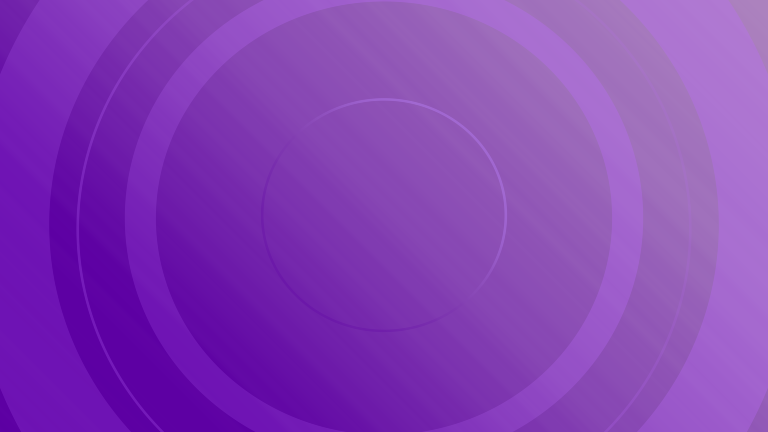
A Shadertoy shader for this background:

```glsl
// Translucent concentric violet rings over a diagonal purple gradient.
#define DEEP_VIOLET vec3(0.365, 0.00, 0.64)
#define MID_PURPLE vec3(0.52, 0.26, 0.70)
#define PALE_MAUVE vec3(0.625, 0.44, 0.735)
#define RING_TINT vec3(0.74, 0.42, 1.00)
#define OPACITY_DARK_SIDE 0.18
#define OPACITY_LIGHT_SIDE 0.31
#define LINE_WIDTH 0.006
#define STREAK_DENSITY 30.0
#define STREAK_STRENGTH 0.016

float hash(float n) {
    n = fract(n * 0.1031);
    n *= n + 33.33;
    return fract(n * (n + n));
}

float noise(float x) {
    float cell = floor(x);
    return mix(hash(cell), hash(cell + 1.0), smoothstep(0.0, 1.0, x - cell));
}

// Approximate signed distance to an ellipse: radius, height ratio, vertical centre
float ellipse(vec2 p, float radius, float ratio, float centreY) {
    return length(vec2(p.x, (p.y - centreY) / ratio)) - radius;
}

float fill(float dist, float soft) {
    return 1.0 - smoothstep(-soft, soft, dist);
}

float outline(float dist, float soft) {
    return fill(abs(dist) - 0.5 * LINE_WIDTH, soft);
}

vec3 diagonalGradient(float s) {
    vec3 colour = mix(DEEP_VIOLET, MID_PURPLE, clamp((s + 0.78) / 0.78, 0.0, 1.0));
    colour = mix(colour, PALE_MAUVE, clamp(s / 0.75, 0.0, 1.0));
    return colour + vec3(0.05, 0.07, 0.01) * smoothstep(0.75, 1.4, s);
}

void mainImage(out vec4 fragColor, in vec2 fragCoord) {
    vec2 p = (fragCoord - 0.5 * iResolution.xy) / iResolution.y;
    float soft = 0.6 / iResolution.y;
    float diagonal = p.x + p.y;

    // Diagonal gradient with coarse and fine streaks
    vec3 colour = diagonalGradient(diagonal);
    float streak = noise(diagonal * STREAK_DENSITY + 60.0) - 0.5;
    streak += 0.5 * (noise(diagonal * STREAK_DENSITY * 2.7 + 190.0) - 0.5);
    colour += STREAK_STRENGTH * streak * vec3(0.6, 1.0, 0.4);

    // Two broad translucent bands, stronger towards the light side
    float outerBand = fill(ellipse(p, 0.96, 1.0, -0.035), soft)
                    - fill(ellipse(p, 0.775, 0.945, -0.02), soft);
    float innerBand = fill(ellipse(p, 0.60, 0.95, -0.005), soft)
                    - fill(ellipse(p, 0.528, 0.95, -0.005), soft);
    float bands = clamp(outerBand + innerBand, 0.0, 1.0);
    float opacity = mix(OPACITY_DARK_SIDE, OPACITY_LIGHT_SIDE, smoothstep(-0.5, 0.6, diagonal));
    colour = mix(colour, RING_TINT, opacity * bands);

    // Outer hairline, fading towards the upper right
    float outerLine = outline(ellipse(p, 0.709, 0.96, -0.03), soft);
    float outerFade = mix(0.24, 0.12, smoothstep(-0.4, 0.7, diagonal));
    colour = mix(colour, RING_TINT, outerLine * outerFade);

    // Inner hairline, light at the upper right and dark at the lower left
    float innerLine = outline(ellipse(p, 0.282, 0.95, 0.002), soft);
    float lit = smoothstep(-0.05, 0.3, diagonal);
    float shaded = smoothstep(-0.05, 0.3, -diagonal);
    colour = mix(colour, RING_TINT + vec3(0.0, 0.1, 0.0), 0.36 * innerLine * lit);
    colour = mix(colour, DEEP_VIOLET, 0.25 * innerLine * shaded);

    fragColor = vec4(clamp(colour, 0.0, 1.0), 1.0);
}
```
